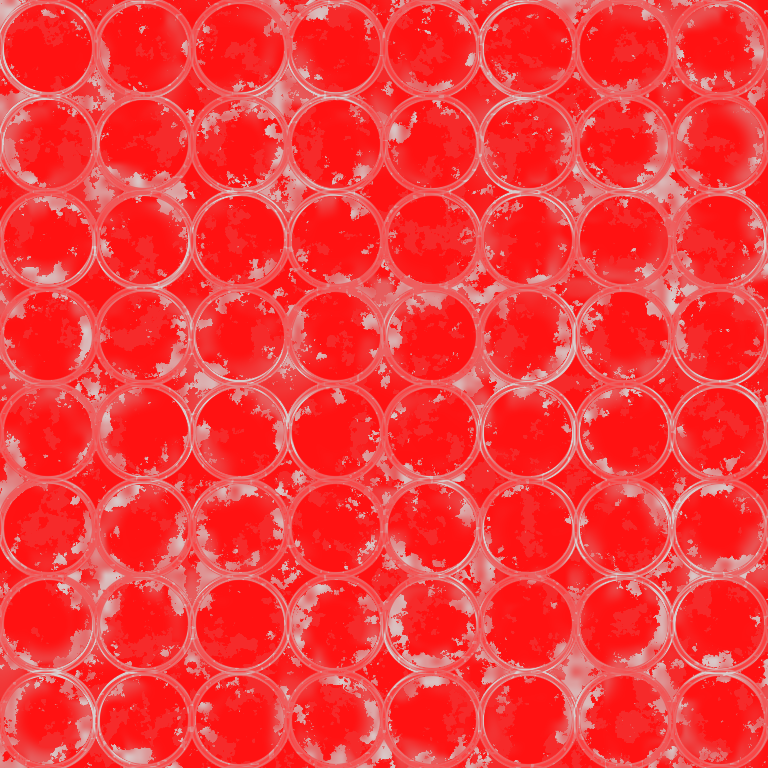
Reproduce this pattern procedurally as a Shadertoy shader.

```glsl
// Eight by eight grid of touching scuffed red discs with translucent rims and grey wear.

const float REPEATS = 8.0;
const float RING_INNER = 0.458;
const float RING_OUTER = 0.535;
const float EDGE_LINE = 0.011;
const float SPECKLE_SCALE = 6.5;
const float SPECKLE_SOFTNESS = 0.035;
const float BLOTCH_STRENGTH = 0.14;
const float HAZE_STRENGTH = 0.42;
const vec3 RED = vec3(1.0, 0.07, 0.07);
const vec3 RING_PINK = vec3(0.99, 0.25, 0.25);
const vec3 GREY_DARK = vec3(0.73);
const vec3 GREY_LIGHT = vec3(0.85, 0.83, 0.83);

float hash(vec2 p) {
    uvec2 q = uvec2(ivec2(p)) * uvec2(1597334673u, 3812015801u);
    uint n = (q.x ^ q.y) * 1597334673u;
    n = (n ^ (n >> 15)) * 2246822519u;
    return float((n ^ (n >> 13)) >> 8) / 16777216.0;
}

float noise(vec2 p) {
    vec2 i = floor(p);
    vec2 f = fract(p);
    f = f * f * (3.0 - 2.0 * f);
    float low = mix(hash(i), hash(i + vec2(1, 0)), f.x);
    float high = mix(hash(i + vec2(0, 1)), hash(i + vec2(1, 1)), f.x);
    return mix(low, high, f.y);
}

// Rough layered noise, normalised to 0..1
float grain(vec2 p) {
    float sum = 0.0, total = 0.0, weight = 1.0;
    for (int i = 0; i < 5; i++) {
        sum += weight * noise(p);
        total += weight;
        weight *= 0.68;
        p = mat2(1.6, 1.2, -1.2, 1.6) * p + 19.7;
    }
    return sum / total;
}

// Coverage of the band between the rim radii
float ringBand(float r, float aa) {
    return smoothstep(-aa, aa, r - RING_INNER) * smoothstep(-aa, aa, RING_OUTER - r);
}

// Fine lines along both rim edges
float rimLines(float r, float aa) {
    float d = min(abs(r - RING_INNER - EDGE_LINE), abs(r - RING_OUTER + EDGE_LINE));
    return 1.0 - smoothstep(EDGE_LINE * 0.3, EDGE_LINE + aa, d);
}

void mainImage(out vec4 fragColor, in vec2 fragCoord) {
    vec2 grid = fragCoord / iResolution.y * REPEATS;
    float aa = 0.75 * REPEATS / iResolution.y;
    vec2 cell = floor(grid);
    vec2 p = grid - cell - 0.5;
    vec2 seed = cell * vec2(17.31, 23.77) + 40.0;

    // Distances to this centre and to the closest neighbouring one
    float r = length(p);
    vec2 q = abs(p);
    float other = length(vec2(1.0 - max(q.x, q.y), min(q.x, q.y)));
    float ring = max(ringBand(r, aa), ringBand(other, aa));
    float inside = 1.0 - smoothstep(-aa, aa, r - RING_INNER);

    // Wear gathers near rims, in patches that differ per disc and gap
    float cellWear = hash(cell + 91.0);
    float discPatch = noise(p * 2.6 + seed) + 0.25 * (cellWear - 0.5);
    float gapPatch = noise(grid * 1.35 + 63.0);
    float wearPatch = smoothstep(0.2, 0.85, mix(gapPatch, discPatch, inside));
    float nearRim = smoothstep(0.17, 0.45, r);

    // Speckled paint loss
    float speckle = grain(grid * SPECKLE_SCALE + 7.0);
    float threshold = mix(0.8, 0.46, nearRim * (0.36 + 0.72 * wearPatch));
    float chips = smoothstep(-SPECKLE_SOFTNESS, SPECKLE_SOFTNESS, speckle - threshold);
    float opacity = 0.4 + 0.55 * noise(grid * 9.0 + 121.0);
    float wear = chips * opacity * mix(1.0, 0.3, ring);

    // Soft smear and faint blotches on the discs
    float haze = HAZE_STRENGTH * nearRim * wearPatch * smoothstep(0.25, 0.75, noise(grid * 5.0 + 211.0));
    float blotch = smoothstep(0.57, 0.6, grain(grid * 4.0 + 307.0)) * BLOTCH_STRENGTH;
    wear = max(wear, max(haze * (1.0 - 0.5 * ring), blotch * (1.0 - ring)));

    // Streaks drawn out along the rims
    vec2 direction = p / max(r, 0.001);
    float streak = noise(direction * 2.4 + r * 45.0 + seed + 500.0);
    float polish = smoothstep(0.35, 0.85, noise(grid * 1.7 + 401.0));
    float lines = max(rimLines(r, aa), rimLines(other, aa)) * ring;
    float rimWear = lines * (0.22 + 0.3 * polish) + smoothstep(0.45, 0.9, streak) * (0.15 + 0.5 * polish);
    float flecks = smoothstep(0.8, 0.9, noise(grid * 26.0 + 53.0)) * 0.3;
    wear = max(wear, ring * (rimWear + flecks));

    wear = clamp(wear, 0.0, 0.95);
    vec3 paint = mix(RED, RING_PINK, ring);
    vec3 color = mix(paint, mix(GREY_DARK, GREY_LIGHT, wear), wear);
    fragColor = vec4(color, 1.0);
}
```
